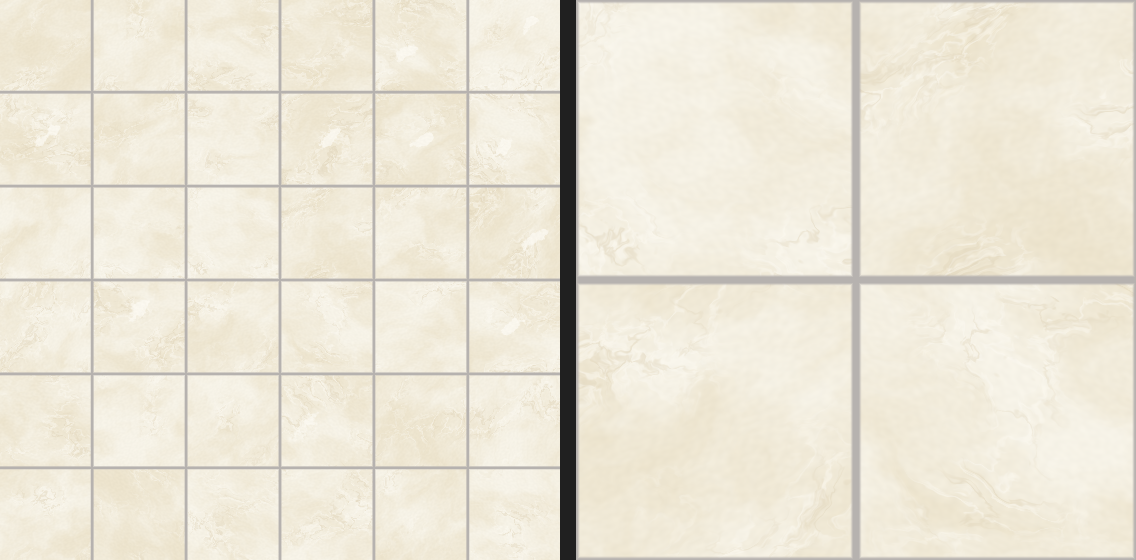
Left: the whole. Right: its middle third, enlarged.
This texture is drawn by a WebGL 1 fragment shader. Its source:

```glsl
precision highp float;
// Six by six cream travertine tiles with clouded, faintly veined faces and thin grey grout.

uniform vec2 u_resolution;

#define PITCH 0.1677          // tile spacing, grid centred on the canvas
#define GROUT_WIDTH 0.0051
#define EDGE_SOFTNESS 0.0011
#define CLOUD_SCALE 1.7       // cloud cells per tile
#define TONE_VARIATION 0.24   // tone shift from tile to tile
#define VEIN_STRENGTH 0.42
#define GRAIN 0.016
#define CREAM vec3(0.966, 0.952, 0.908)
#define SAND vec3(0.925, 0.890, 0.800)
#define VEIN_TAN vec3(0.865, 0.815, 0.705)
#define VEIN_PALE vec3(0.985, 0.975, 0.945)
#define GROUT_COLOR vec3(0.715, 0.698, 0.688)

vec2 hash2(vec2 p) {
  vec2 q = vec2(dot(p, vec2(127.1, 311.7)), dot(p, vec2(269.5, 183.3)));
  return fract(sin(q) * 43758.55);
}

float cornerSlope(vec2 cell, vec2 corner, vec2 f) {
  float angle = 6.2832 * hash2(cell + corner).x;
  return dot(vec2(cos(angle), sin(angle)), f - corner);
}

float gradientNoise(vec2 p) {
  vec2 i = floor(p);
  vec2 f = fract(p);
  vec2 u = f * f * f * (f * (f * 6.0 - 15.0) + 10.0);
  float low = mix(cornerSlope(i, vec2(0.0), f), cornerSlope(i, vec2(1.0, 0.0), f), u.x);
  float high = mix(cornerSlope(i, vec2(0.0, 1.0), f), cornerSlope(i, vec2(1.0), f), u.x);
  return mix(low, high, u.y);
}

float fbm(vec2 p) {
  float sum = 0.0;
  float amplitude = 0.6;
  for (int octave = 0; octave < 5; octave++) {
    sum += amplitude * gradientNoise(p);
    p = mat2(1.6, 1.2, -1.2, 1.6) * p + 7.3;
    amplitude *= 0.53;
  }
  return sum;
}

// Thin lines along the zero crossings of the noise.
float veins(vec2 p, float width) {
  return 1.0 - smoothstep(0.0, width, abs(fbm(p)));
}

vec3 stone(vec2 local, vec2 tile) {
  // Each tile is cut from its own place and direction in the stone.
  vec2 seed = hash2(tile + 3.7);
  vec2 traits = hash2(tile + 51.3);
  float tilt = (seed.x - 0.4) * 1.8;
  float c = cos(tilt);
  float s = sin(tilt);
  vec2 p = mat2(c, -s, s, c) * local;
  p = p * vec2(0.85, 1.2) + seed * 37.0 + tile * 5.0;

  // Warped clouds, from pale cream to sand.
  vec2 warp = vec2(fbm(p * 2.0), fbm(p * 2.0 + 19.4));
  vec2 q = p + 0.35 * warp;
  float cloud = fbm(q * CLOUD_SCALE) + 0.35 * fbm(q * 6.0 + 4.1);
  cloud += (traits.x - 0.5) * 2.0 * TONE_VARIATION;
  vec3 color = mix(CREAM, SAND, smoothstep(-0.5, 0.6, cloud));

  // Broken tan and pale veins gathered in patches.
  float patches = gradientNoise(p * 2.1 + 11.0) + 0.3 * (traits.y - 0.5);
  float tanVein = veins(q * 4.5 + 8.0, 0.07) * smoothstep(0.0, 0.4, patches);
  float paleVein = veins(q * 5.5 + 23.0, 0.10) * smoothstep(-0.15, 0.3, patches);
  color = mix(color, VEIN_PALE, VEIN_STRENGTH * 1.2 * paleVein);
  color = mix(color, VEIN_TAN, VEIN_STRENGTH * tanVein);

  // Sparse pits, and a pale mineral streak in a few tiles.
  float pits = smoothstep(0.42, 0.6, gradientNoise(p * 19.0));
  color = mix(color, VEIN_TAN, 0.35 * pits * smoothstep(-0.1, 0.3, patches));
  vec2 d = local - (seed - 0.5) * 0.5;
  d = vec2(d.x * 0.75 + d.y * 0.66, d.y * 0.75 - d.x * 0.66);
  float streak = length(d * vec2(1.0, 2.8)) + 0.3 * fbm(local * 7.0 + seed * 20.0);
  streak = 1.0 - smoothstep(0.10, 0.15, streak);
  color = mix(color, VEIN_PALE, 0.8 * streak * step(0.87, traits.y));

  return color + GRAIN * gradientNoise(p * 38.0);
}

void main() {
  vec2 uv = gl_FragCoord.xy / u_resolution;
  vec2 grid = (uv - 0.5) / PITCH;
  vec2 tile = floor(grid);
  vec2 local = fract(grid) - 0.5;

  // Distance to the nearest joint, in canvas units.
  vec2 joint = (0.5 - abs(local)) * PITCH;
  float d = min(joint.x, joint.y) - 0.5 * GROUT_WIDTH;
  float soft = max(EDGE_SOFTNESS, 0.75 / min(u_resolution.x, u_resolution.y));
  float face = smoothstep(-soft, soft, d);

  vec3 color = mix(GROUT_COLOR, stone(local, tile), face);
  gl_FragColor = vec4(color, 1.0);
}
```
